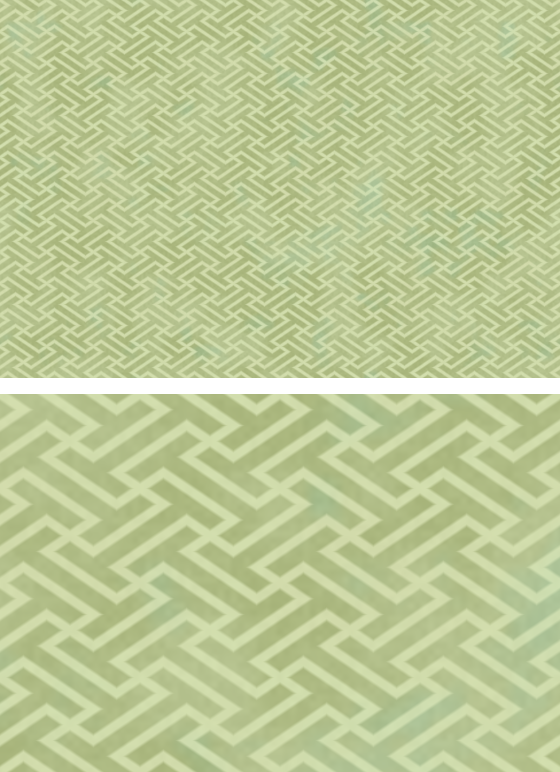
Top: the whole. Bottom: its middle third, enlarged.
This pattern is drawn by a Shadertoy shader. Its source:

```glsl
// Interlocking key fret in pale green: a diamond lattice of four-armed hooks,
// mirrored between neighbours so that their long legs join into one line work.
// Segment distances draw the lines; wrapping value noise adds washed, worn tone.

const vec2  REPEATS     = vec2(12.0, 12.0); // whole cells across and down
const float ARM         = 1.0 / 3.0;        // hook arm, in lattice steps
const float LINE_WIDTH  = 0.122;            // in lattice steps
const float EDGE_SOFT   = 0.018;            // extra blur on the line edges
const vec3  GROUND_DARK  = vec3(0.665, 0.715, 0.490);
const vec3  GROUND_LIGHT = vec3(0.712, 0.762, 0.560);
const vec3  LINE_WARM    = vec3(0.822, 0.852, 0.665);
const vec3  LINE_COOL    = vec3(0.818, 0.872, 0.680);
const vec3  BLUE_TINT    = vec3(-0.035, 0.005, 0.035);
const float GRAIN        = 0.030;

float hash(ivec2 cell, int seed) {
    uint h = uint(cell.x) * 1597334677u ^ uint(cell.y) * 3812015801u
           ^ uint(seed) * 2654435769u;
    h = (h ^ (h >> 16)) * 2246822519u;
    h = (h ^ (h >> 13)) * 3266489917u;
    return float((h ^ (h >> 16)) >> 8) / 16777216.0;
}

// Value noise over the canvas that wraps after `count` lattice cells.
float wrapNoise(vec2 uv, ivec2 count, int seed) {
    vec2 p = uv * vec2(count);
    ivec2 lo = ivec2(floor(p)) % count;
    ivec2 hi = (lo + 1) % count;
    vec2 f = fract(p);
    f = f * f * (3.0 - 2.0 * f);
    float bottom = mix(hash(lo, seed), hash(ivec2(hi.x, lo.y), seed), f.x);
    float top = mix(hash(ivec2(lo.x, hi.y), seed), hash(hi, seed), f.x);
    return mix(bottom, top, f.y);
}

// Three octaves, each with a whole number of cells.
float wash(vec2 uv, ivec2 count, int seed) {
    float sum = 0.0, weight = 0.5;
    for (int i = 0; i < 3; i++) {
        sum += weight * wrapNoise(uv, count, seed + i);
        count *= 2;
        weight *= 0.5;
    }
    return sum / 0.875;
}

float boxDistance(vec2 p, vec2 center, vec2 halfSize) {
    vec2 d = abs(p - center) - halfSize;
    return max(d.x, d.y);
}

// Signed distance to the fret, in lattice steps along the two diagonals.
float fretDistance(vec2 lattice) {
    vec2 id = floor(lattice + 0.5);
    vec2 q = lattice - id;
    if (mod(id.x + id.y, 2.0) < 0.5) q.x = -q.x; // alternate handedness

    float r = 0.5 * LINE_WIDTH;
    float d = 1.0;
    for (int i = 0; i < 4; i++) {
        float arm = boxDistance(q, vec2(0.5 * ARM, 0.0), vec2(0.5 * ARM + r, r));
        float leg = boxDistance(q, vec2(ARM, 0.4), vec2(r, 0.4 + r));
        d = min(d, min(arm, leg));
        q = vec2(-q.y, q.x);
    }
    return d;
}

void mainImage(out vec4 fragColor, in vec2 fragCoord) {
    vec2 uv = fragCoord / iResolution.xy;

    // Diagonal lattice: x climbs to the right, y climbs to the left
    vec2 cell = uv * REPEATS;
    vec2 lattice = vec2(cell.x + cell.y, cell.y - cell.x);

    // One pixel measured across a line, in lattice steps
    vec2 size = iResolution.xy / REPEATS;
    float pixel = length(size) / (size.x * size.y);
    float blur = 0.6 * pixel + EDGE_SOFT;
    float line = 1.0 - smoothstep(-blur, blur, fretDistance(lattice));

    // Uneven tone in ground and line
    float tone = smoothstep(0.25, 0.75, wash(uv, ivec2(18, 12), 1));
    vec3 ground = mix(GROUND_DARK, GROUND_LIGHT, tone);
    vec3 ink = mix(LINE_WARM, LINE_COOL, wash(uv, ivec2(15, 10), 11));

    // Sparse bluish stains, weaker on the lines
    float stain = smoothstep(0.58, 0.85, wash(uv, ivec2(21, 14), 21));
    ground += BLUE_TINT * stain;
    ink += 0.4 * BLUE_TINT * stain;

    // Fine paper grain
    float grain = wrapNoise(uv, ivec2(256, 173), 31) - 0.5;
    vec3 color = mix(ground, ink, line) + GRAIN * grain * mix(1.0, 0.6, line);
    fragColor = vec4(clamp(color, 0.0, 1.0), 1.0);
}
```
